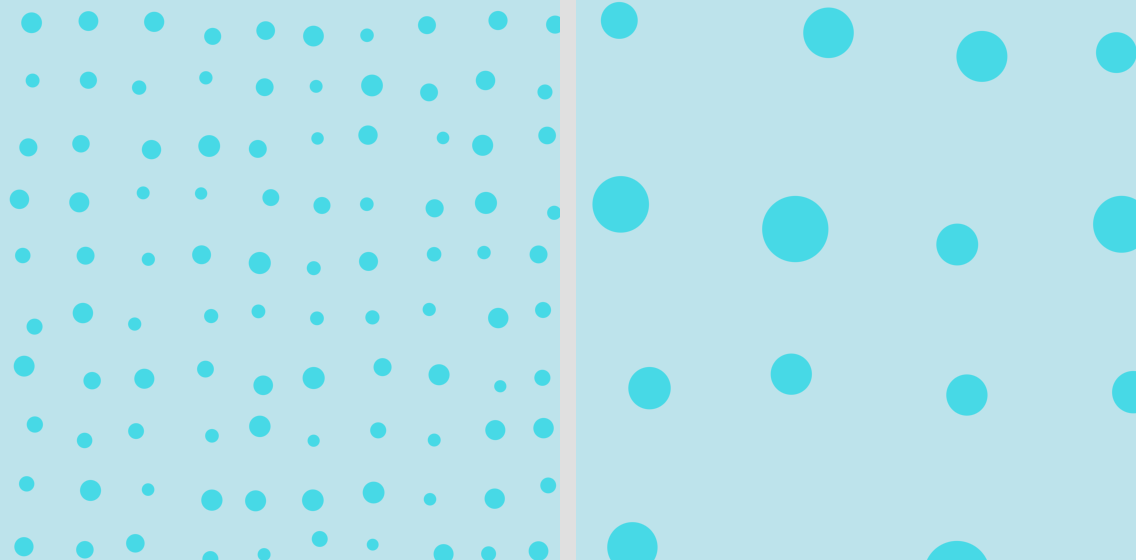
Left, the full canvas; right, a detail of the centre.
Write a WebGL 2 fragment shader that draws this pattern.

```glsl
#version 300 es
precision highp float;
// Loose polka dots: a ten by ten grid of turquoise discs on pale blue.
// Each cell holds one disc whose centre and radius are hashed from the cell
// index; the last column and row may run off the canvas.
uniform vec2 u_resolution;
out vec4 fragColor;

float hash(vec2 p) {
    return fract(sin(dot(p, vec2(127.1, 311.7))) * 43758.5453);
}

void main() {
    // Canvas units, measured from the top left corner
    vec2 uv = gl_FragCoord.xy / u_resolution.y;
    uv.y = 1.0 - uv.y;

    // Grid slightly wider than a tenth of the canvas
    float pitch = 0.1029;
    vec2 grid = (uv - 0.002) / pitch;
    vec2 cell = floor(grid);

    // Jittered centre and varied radius, small enough to stay inside the cell
    vec2 jitter = vec2(hash(cell + 3.7), hash(cell + 19.3)) - 0.5;
    vec2 centre = 0.5 + 0.37 * jitter;
    float radius = mix(0.102, 0.192, hash(cell + 41.9));

    // Disc with a smooth edge about one and a half pixels wide
    float dist = length(fract(grid) - centre) - radius;
    float edge = 0.75 / (u_resolution.y * pitch);
    float disc = 1.0 - smoothstep(-edge, edge, dist);

    vec3 paleBlue = vec3(0.74, 0.89, 0.92);
    vec3 turquoise = vec3(0.28, 0.85, 0.90);
    fragColor = vec4(mix(paleBlue, turquoise, disc), 1.0);
}
```
